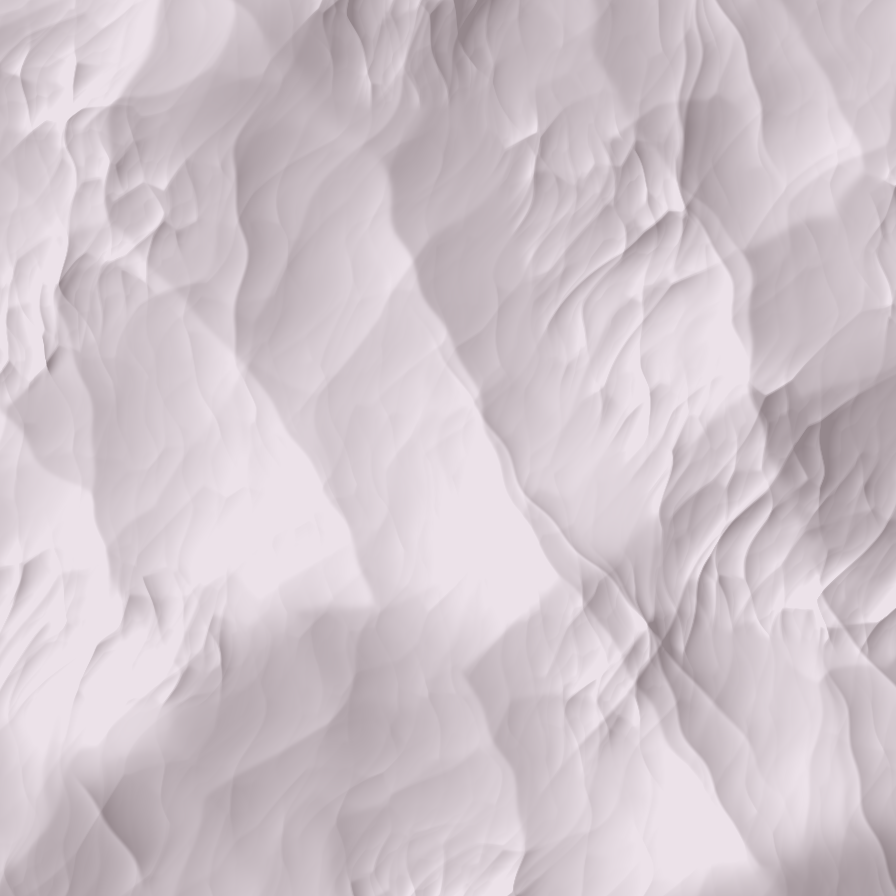
Give the GLSL for this texture, as a WebGL 2 fragment shader.

```glsl
#version 300 es
precision highp float;

uniform vec2 u_resolution;
out vec4 fragColor;

const vec3 SHADOW = vec3(0.635, 0.585, 0.607);
const vec3 LIGHT = vec3(0.893, 0.853, 0.880);
const float MID_TONE = 0.53;
const float SWELL_GAIN = 0.62;
const float FACET_GAIN = 0.40;
const float CRUMPLE_GAIN = 0.30;
const float WRINKLE_GAIN = 0.95;
const float FIBRE_GAIN = 0.10;
const float FOLD_GAIN = 0.36;
const int FOLD_COUNT = 11;
const vec2 LIGHT_SLOPE = vec2(0.87, -0.49);
const vec2 MAIN_FOLD_CENTRE = vec2(0.67, 0.40);
const float MAIN_FOLD_ANGLE = 0.64;

vec2 hash2(vec2 p) {
    vec3 q = fract(p.xyx * vec3(0.1031, 0.1030, 0.0973));
    q += dot(q, q.yzx + 33.33);
    return fract((q.xx + q.yz) * q.zy);
}

vec2 rotate(vec2 p, float angle) {
    float c = cos(angle), s = sin(angle);
    return vec2(c * p.x - s * p.y, s * p.x + c * p.y);
}

// Lit slope of a cellular surface; sharpness sets how hard the creases are.
float facets(vec2 p, float sharpness, float tilt) {
    vec2 cell = floor(p);
    float total = 0.0, weightSum = 0.0;
    for (int y = -1; y <= 1; y++) {
        for (int x = -1; x <= 1; x++) {
            vec2 id = cell + vec2(x, y);
            vec2 rnd = hash2(id + 57.0);
            vec2 offset = p - id - rnd;
            float weight = exp(-sharpness * dot(offset, offset));
            float plane = tilt * (hash2(id + 191.0).x - 0.5);
            total += weight * (dot(offset, LIGHT_SLOPE) + plane);
            weightSum += weight;
        }
    }
    return total / max(weightSum, 1e-30);
}

// Layered sines bend straight creases into paper-like ones.
vec2 bend(vec2 p) {
    vec2 w = 0.022 * sin(p.yx * vec2(9.0, 7.0) + p * 5.0 + vec2(0.4, 2.1));
    w += 0.008 * sin(p.yx * vec2(27.0, 23.0) + p * 11.0 + vec2(1.7, 0.3));
    w += 0.003 * sin(p.yx * vec2(71.0, 59.0) - p * 31.0);
    return p + w;
}

// Long folds: a bright left flank meets a dark right flank along a line.
float folds(vec2 p) {
    float shade = 0.0;
    for (int i = 0; i < FOLD_COUNT; i++) {
        bool isMain = i == 0;
        vec2 a = hash2(vec2(float(i) * 7.0, 13.0));
        vec2 b = hash2(vec2(float(i) * 5.0, 41.0));
        vec2 centre = isMain ? MAIN_FOLD_CENTRE : a;
        float angle = isMain ? MAIN_FOLD_ANGLE : mix(-0.75, 0.7, b.x);
        float halfLength = isMain ? 0.36 : mix(0.08, 0.24, b.y);
        float width = isMain ? 0.016 : mix(0.015, 0.06, fract(a.x * 17.0));

        vec2 q = rotate(p - centre, -angle);
        float along = q.y / halfLength;
        float side = q.x + 0.004 * sin(q.y * 31.0 + a.y * 6.0);
        float flank = width * (0.25 + 0.5 * clamp(1.0 - along, 0.0, 2.0));
        float lit = 0.8 * exp(-abs(side) / (0.6 * flank));
        float dark = -exp(-abs(side) / flank);
        float ends = 1.0 - smoothstep(0.45, 1.0, abs(along));
        shade += ends * mix(lit, dark, smoothstep(-0.003, 0.003, side));
    }
    return shade;
}

void main() {
    vec2 uv = gl_FragCoord.xy / u_resolution.y;
    vec2 p = bend(uv);

    // Broad swells and large planes
    float swell = facets(rotate(uv, 0.5) * vec2(3.1, 2.3) + 4.0, 7.0, 1.0);
    float hardness = mix(16.0, 60.0, smoothstep(-0.15, 0.2, swell));
    float planes = facets(rotate(p, -0.42) * vec2(5.2, 2.6) + 9.0, hardness, 0.7);
    float crumple = facets(rotate(p, 0.35) * vec2(11.0, 5.5) + 23.0, 32.0, 0.6);

    // Fine wrinkles gather in patches and run mostly upright
    float patchNoise = facets(rotate(uv, 1.1) * 3.7 + 31.0, 7.0, 1.2);
    float patchMask = mix(0.16, 1.0, smoothstep(-0.14, 0.22, patchNoise));
    float upright = facets(rotate(p, -0.12) * vec2(33.0, 12.0) + 47.0, 28.0, 0.3);
    float slanted = facets(rotate(p, 0.5) * vec2(24.0, 10.0) + 71.0, 34.0, 0.3);
    float wrinkles = upright * abs(upright) + slanted * abs(slanted);
    float fibre = facets(rotate(p, 0.2) * vec2(75.0, 38.0) + 83.0, 16.0, 0.5);

    float tone = MID_TONE
        + SWELL_GAIN * swell
        + FACET_GAIN * planes
        + CRUMPLE_GAIN * crumple * mix(0.5, 1.0, patchMask)
        + WRINKLE_GAIN * wrinkles * patchMask
        + FIBRE_GAIN * fibre * patchMask
        + FOLD_GAIN * folds(p);

    fragColor = vec4(mix(SHADOW, LIGHT, clamp(tone, -0.2, 1.12)), 1.0);
}
```
